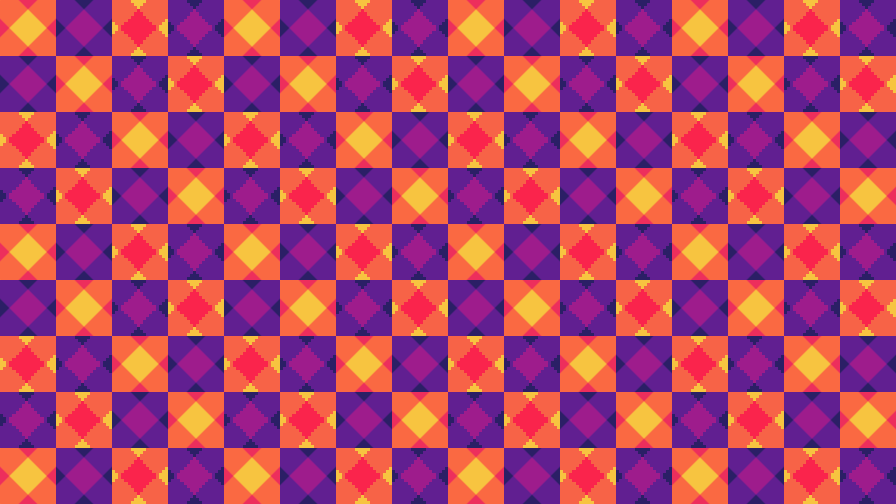
This pattern is drawn by a Shadertoy shader. Its source:

```glsl
const float ROWS = 9.0;
const float BANDS = 3.0;   // diamonds across one tile
const float STEPS = 18.0;  // stair steps across one stepped tile

// Coverage of alternating bands, each one unit wide, centred on even integers
float bandMask(float x, float blur) {
    float edge = abs(mod(x + 1.0, 2.0) - 1.0) - 0.5;
    return 1.0 - smoothstep(-blur, blur, edge);
}

// Snap a tile coordinate to the centre of its stair step
vec2 stepped(vec2 p, float count) {
    return (floor(p * count) + 0.5) / count;
}

// Diagonal gingham: two crossing bands give three tones
vec3 gingham(vec2 p, float blur, vec3 base, vec3 crossing, vec3 gap) {
    float a = bandMask((p.x + p.y) * 0.5, blur);
    float b = bandMask((p.x - p.y) * 0.5, blur);
    return crossing * a * b + gap * (1.0 - a) * (1.0 - b)
         + base * (a + b - 2.0 * a * b);
}

vec3 tileColor(vec2 p, vec2 cell, float pixel) {
    bool warm = mod(cell.x + cell.y, 2.0) < 0.5;
    bool jagged = warm ? mod(cell.x + cell.y, 4.0) > 1.5
                       : mod(cell.x - cell.y, 4.0) > 2.5;

    // Stepped tiles use a tiny offset to settle samples lying on band edges
    vec2 q = jagged ? stepped(p, STEPS) + vec2(0.003, 0.001) : p;
    q = (q - 0.5) * BANDS * 2.0;
    float blur = jagged ? 0.0005 : pixel * BANDS * 0.7;

    vec3 orange = jagged ? vec3(0.97, 0.39, 0.28) : vec3(0.98, 0.41, 0.26);
    vec3 crimson = jagged ? vec3(0.98, 0.14, 0.30) : vec3(0.93, 0.18, 0.36);
    vec3 yellow = vec3(0.97, 0.77, 0.25);
    vec3 purple = vec3(0.38, 0.12, 0.57);
    vec3 magenta = vec3(0.62, 0.11, 0.55);
    vec3 navy = vec3(0.17, 0.12, 0.40);

    // Centre diamond takes the crossing tone, its neighbours the gap tone
    if (!warm) return gingham(q * 0.5, blur, purple, magenta, navy);
    return jagged ? gingham(q * 0.5, blur, orange, crimson, yellow)
                  : gingham(q * 0.5, blur, orange, yellow, crimson);
}

void mainImage(out vec4 fragColor, in vec2 fragCoord) {
    float pixel = ROWS / iResolution.y;
    vec2 p = fragCoord * pixel;
    fragColor = vec4(tileColor(fract(p), floor(p), pixel), 1.0);
}
```
